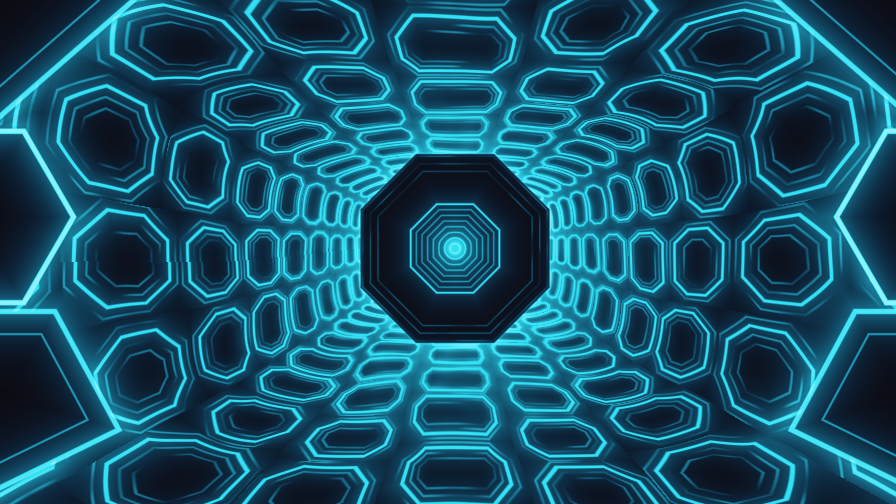
This background is drawn by a WebGL 1 fragment shader. Its source:

```glsl
precision highp float;

uniform vec2 u_resolution;

const float COLUMNS = 16.0;
const float RING_DEPTH = 1.85;
const float HOLE_RADIUS = 0.188;
const float PORTAL_RADIUS = 0.088;

vec2 hashGradient(vec2 cell) {
  vec2 k = vec2(dot(cell, vec2(127.1, 311.7)), dot(cell, vec2(269.5, 183.3)));
  return 2.0 * fract(sin(k) * 43758.5) - 1.0;
}

float gradientNoise(vec2 p) {
  vec2 i = floor(p);
  vec2 f = p - i;
  vec2 u = f * f * (3.0 - 2.0 * f);
  vec2 e = vec2(1.0, 0.0);
  float low = mix(dot(hashGradient(i), f), dot(hashGradient(i + e), f - e), u.x);
  float high = mix(dot(hashGradient(i + e.yx), f - e.yx),
                   dot(hashGradient(i + 1.0), f - 1.0), u.x);
  return mix(low, high, u.y);
}

float stroke(float d, float halfWidth, float px) {
  return 1.0 - smoothstep(halfWidth - px, halfWidth + px, abs(d));
}

float octagon(vec2 p) {
  p = abs(p);
  return max(max(p.x, p.y), (p.x + p.y) * 0.7071);
}

float chamferBox(vec2 p, vec2 halfSize) {
  vec2 e = abs(p) - halfSize;
  float cut = 0.6 * min(halfSize.x, halfSize.y);
  return max(max(e.x, e.y), (e.x + e.y + cut) * 0.7071);
}

// Half hexagon opening towards the left or right border
float sideHexagon(vec2 p) {
  float y = abs(p.y - 0.0625);
  return max(y - 0.17, 0.865 * (0.757 + 0.58 * y - abs(p.x)));
}

float upperCorner(vec2 p) {
  return 0.79 - dot(vec2(abs(p.x), p.y), vec2(0.656, 0.754));
}

float lowerPanel(vec2 p) {
  p.x = abs(p.x);
  float side = 0.758 - dot(p, vec2(0.88, -0.475));
  float base = -dot(p, vec2(0.44, 0.9)) - 0.03;
  return max(max(side, base), p.y + 0.125);
}

// Depth scale of a column: diagonal ones are pushed outwards
float columnStretch(float column) {
  float k = abs(mod(column + 4.0, 8.0) - 4.0);
  float diagonal = 0.16 * exp(-(k - 2.7) * (k - 2.7));
  float tilt = 0.05 * sign(column) * exp(-3.0 * (k - 1.0) * (k - 1.0));
  return 1.0 + diagonal + tilt;
}

// Rings of chamfered cells on a wide, squarish tunnel in perspective
float tunnelWall(vec2 p, float px) {
  float r = max(length(p), 0.05);
  float angle = atan(p.y, p.x);
  vec2 powers = pow(abs(p * vec2(1.0, 1.58)) + 0.0001, vec2(5.0));
  float rho = max(pow(powers.x + powers.y, 0.2), 0.05);
  float density = COLUMNS / 6.2832;

  float around = angle * density + 0.35 * sin(2.0 * angle) - 0.1 * sin(4.0 * angle);
  float aroundRate = density + 0.7 * cos(2.0 * angle) - 0.4 * cos(4.0 * angle);
  float depth = RING_DEPTH * columnStretch(floor(around + 0.5));
  vec2 grid = vec2(around, depth / rho + 0.13);
  vec2 cellSize = r * vec2(1.0 / aroundRate, rho / depth);
  vec2 id = floor(grid + 0.5);
  vec2 local = (grid - id) * cellSize;
  id.x = mod(id.x, COLUMNS);
  vec2 random = hashGradient(id);
  float size = min(cellSize.x, cellSize.y);
  float d = chamferBox(local + random * size * 0.03, cellSize * (0.39 + 0.02 * random.x));

  float haze = 0.6 * exp(-max(r - HOLE_RADIUS, 0.0) / 0.13);
  float light = haze * mix(0.5, 1.0, smoothstep(-0.2, 0.1, d / size));
  light += 0.29 * exp(-abs(d) / (0.008 + 0.026 * rho));

  // Nested outlines, broken up along their length
  float width = 0.0008 + 0.0038 * rho;
  float clarity = mix(0.55, 1.0, smoothstep(0.2, 0.4, r));
  for (int i = 0; i < 4; i++) {
    float n = float(i);
    float broken = smoothstep(-0.25, 0.2, gradientNoise(p * 13.0 + n * 7.3));
    float strength = clarity * (i == 1 ? 0.7 : 0.42 * broken);
    light += strength * stroke(d + (n - 1.0) * size * 0.085, width * (i == 1 ? 1.0 : 0.65), px);
  }
  return light + 0.15 * gradientNoise(p * 24.0) * smoothstep(0.4, 0.2, r);
}

// Dark shaft holding faint frames and a bright nested core
float portal(vec2 p, float px) {
  float d = octagon(p);
  float r = length(p);
  float light = 0.01 + 0.2 * exp(-abs(d - PORTAL_RADIUS) / 0.022);
  for (int i = 0; i < 3; i++) {
    float n = float(i);
    float broken = smoothstep(-0.15, 0.2, gradientNoise(p * 16.0 + n * 9.1));
    light += (0.1 + 0.25 * broken) * stroke(d - 0.183 + n * 0.015, 0.0012, px);
  }

  float inside = 1.0 - smoothstep(PORTAL_RADIUS, PORTAL_RADIUS + 2.0 * px, d);
  float rounded = mix(r, d, smoothstep(0.015, 0.05, d));
  float spacing = 0.0112;
  float ring = (fract((PORTAL_RADIUS - rounded) / spacing + 0.5) - 0.5) * spacing;
  light += inside * (0.5 * stroke(ring, 0.0014, px) + 0.6 * exp(-r * r / 0.0026));
  light += 0.4 * stroke(d - PORTAL_RADIUS, 0.0022, px);
  return light + 0.4 * (1.0 - smoothstep(0.012, 0.028, r));
}

vec3 neonRamp(float light) {
  float v = clamp(light, 0.0, 1.0);
  vec3 color = vec3(0.045, 0.04, 0.055) + vec3(0.15, 0.84, 0.9) * pow(vec3(v), vec3(1.6, 1.0, 0.8));
  return mix(color, vec3(0.72, 0.98, 1.0), 0.7 * smoothstep(1.0, 1.6, light));
}

void main() {
  float px = 1.0 / u_resolution.y;
  vec2 p = (gl_FragCoord.xy - 0.5 * u_resolution) / u_resolution.y - vec2(0.014, 0.007);
  vec2 wobble = vec2(gradientNoise(p * 7.0), gradientNoise(p * 7.0 + 17.0));
  float drop = 0.026 * smoothstep(0.15, 0.45, length(p));
  float light = tunnelWall(p + vec2(0.0, drop) + 0.012 * wobble, px);

  // Large openings along the sides and corners
  float hexagon = sideHexagon(p);
  float corner = upperCorner(p);
  float panel = lowerPanel(p);
  float opening = min(hexagon, min(corner, panel));
  light *= smoothstep(-0.005, 0.015, opening);
  light += 0.45 * exp(-abs(opening) / 0.04) + 0.75 * stroke(opening, 0.005, px);
  light += 0.3 * stroke(hexagon, 0.005, px) + 0.55 * stroke(min(corner, panel) + 0.045, 0.002, px);

  // Central shaft and its rim
  float hole = octagon(p) - HOLE_RADIUS;
  light = mix(portal(p, px), light, smoothstep(-px, px, hole));
  light += 0.25 * stroke(hole, 0.0018, px) + 0.1 * exp(-abs(hole) / 0.012);

  gl_FragColor = vec4(neonRamp(light), 1.0);
}
```
